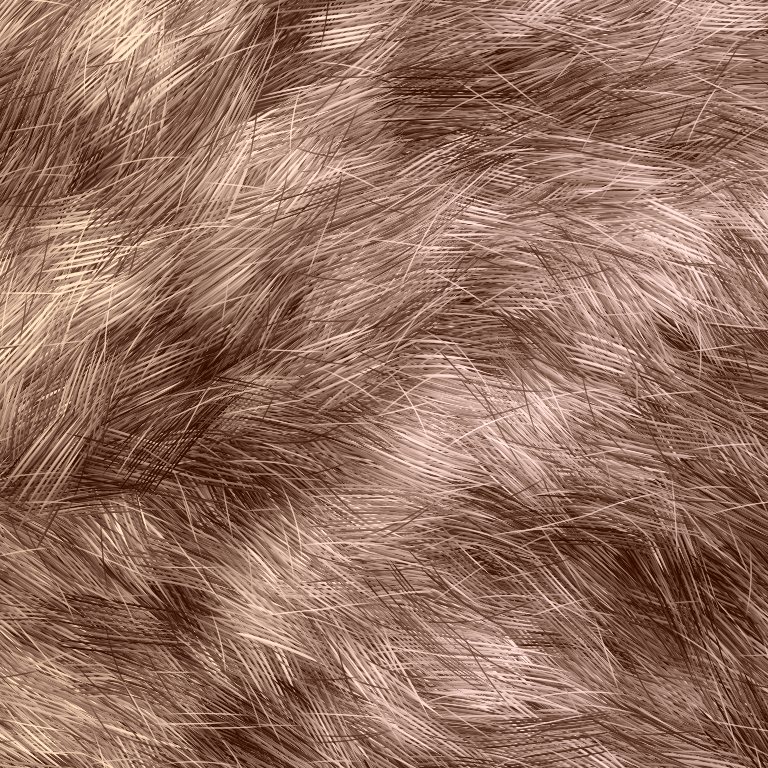
Write a three.js fragment shader that draws this texture.

```glsl
// Draws brown animal fur: overlapping tufts of fine glossy strands around a parting.
varying vec2 vUv;

vec3 hash3(vec2 p) {
  vec3 q = fract(p.xyx * vec3(0.1031, 0.1030, 0.0973));
  q += dot(q, q.yxz + 33.33);
  return fract((q.xxy + q.yzz) * q.zyx);
}

// Angle of the coat: rising in the upper left, falling below a curved parting.
float coatAngle(vec2 p) {
  float upper = mix(0.9, 0.25, smoothstep(0.1, 0.65, p.x));
  float lower = -0.5 - 0.15 * sin(7.0 * p.x + 2.0 * p.y);
  float side = p.y - 0.35 - 0.42 * p.x * p.x;
  float wave = 0.12 * sin(11.0 * p.x + 5.0 * p.y) + 0.1 * sin(17.0 * p.y - 6.0 * p.x);
  return mix(lower, upper, smoothstep(-0.04, 0.05 + 0.15 * p.x, side)) + wave;
}

float spot(vec2 p, vec2 center, vec2 size) {
  vec2 d = (p - center) / size;
  return exp(-dot(d, d));
}

// Broad light and shade over the coat, about -1 to 1.
float coatLight(vec2 p) {
  float patches = 0.35 * sin(9.0 * p.x + 2.5 * sin(6.0 * p.y) + 1.0)
                + 0.4 * sin(21.0 * p.y - 9.0 * p.x + 2.0 * sin(8.0 * p.x));
  float parting = spot(p, vec2(0.05, 0.375), vec2(0.4, 0.03));
  float corner = smoothstep(0.65, 1.0, p.x) * (1.0 - smoothstep(0.15, 0.6, p.y));
  float glow = spot(p, vec2(0.68, 0.68), vec2(0.25, 0.16)) + spot(p, vec2(0.04, 0.56), vec2(0.13, 0.1))
             + spot(p, vec2(0.4, 0.78), vec2(0.1, 0.07)) + spot(p, vec2(0.58, 0.45), vec2(0.2, 0.07));
  float shade = spot(p, vec2(0.24, 0.6), vec2(0.08, 0.15)) + spot(p, vec2(0.3, 0.42), vec2(0.16, 0.06));
  return patches - 1.3 * parting - 0.8 * corner + 0.6 * glow - 0.7 * shade;
}

// Golden highlights at the left, cooler pink ones at the right.
vec3 furColor(float tone, float x) {
  vec3 tint = mix(vec3(0.02, 0.015, -0.035), vec3(0.0, -0.005, 0.025), smoothstep(0.0, 0.7, x));
  vec3 fur = mix(vec3(0.29, 0.14, 0.08), vec3(0.93, 0.80, 0.73), tone);
  return fur + tint * tone * tone;
}

vec2 turn(vec2 p, float angle) {
  float c = cos(angle), s = sin(angle);
  return vec2(c * p.x + s * p.y, c * p.y - s * p.x);
}

// One layer of tufts, each a fan of tapered strands; depth runs from 0 to 1.
void addTufts(inout vec3 color, vec2 p, float layer, float depth) {
  float cells = 7.0 + 4.0 * fract(layer * 0.618);
  vec2 shift = vec2(17.37, 9.71) * (layer + 1.0);
  vec2 home = floor(p * cells + shift);
  for (int j = -1; j <= 1; j++) {
    for (int i = -1; i <= 1; i++) {
      vec2 id = home + vec2(float(i), float(j));
      vec3 rnd = hash3(id + layer * 31.0);
      vec2 center = (id + 0.1 + 0.8 * rnd.xy - shift) / cells;
      vec2 q = turn((p - center) * cells, coatAngle(center) + (rnd.z - 0.5) * 0.95);
      q.y += (rnd.x - 0.5) * 0.25 * q.x * q.x;

      // Split the tuft into strands across its width.
      float across = q.y / (1.0 - 0.22 * q.x);
      float pitch = cells * mix(0.0036, 0.0064, rnd.y);
      float strand = floor(across / pitch);
      float f = fract(across / pitch) - 0.5;
      vec3 s = hash3(vec2(strand + 50.0, floor(rnd.x * 900.0) + layer));
      float tip = 0.95 - 0.65 * s.y - 0.6 * abs(across);
      float root = -0.9 + 0.5 * s.z;
      float along = smoothstep(root, root + 0.2, q.x) * (1.0 - smoothstep(tip - 0.4, tip, q.x));
      float radius = mix(0.18, 0.36, s.z) * along;
      float cover = 1.0 - smoothstep(radius - 0.15, radius + 0.14, abs(f));
      cover *= smoothstep(0.0, 0.15, along) * step(abs(strand * pitch), 0.25);

      // Shade strands by place, depth, rounding and gloss.
      float gloss = exp(-pow((q.x - 0.5 * rnd.z + 0.1) / 0.3, 2.0)) * s.y * s.y;
      float tone = 0.58 + 0.3 * coatLight(mix(center, p, 0.5)) + 0.62 * (s.x - 0.5);
      tone += 0.42 * (rnd.y - 0.5) + 0.5 * gloss - 0.35 * (1.0 - depth);
      tone -= 0.22 * (1.0 - smoothstep(-0.35, 0.1, f));
      tone -= 0.2 * (1.0 - smoothstep(-0.8, -0.1, q.x));
      color = mix(color, furColor(clamp(tone, -0.15, 1.15), p.x), cover);
    }
  }
}

// Sparse single hairs that cross the coat, some pale and some dark.
void addStrayHairs(inout vec3 color, vec2 p, float layer) {
  float cells = 10.0 + 1.5 * layer;
  vec2 shift = vec2(5.3, 8.9) * (layer + 1.0);
  vec2 home = floor(p * cells + shift);
  for (int j = -1; j <= 1; j++) {
    for (int i = -1; i <= 1; i++) {
      vec2 id = home + vec2(float(i), float(j));
      vec3 rnd = hash3(id + layer * 47.0 + 200.0);
      vec2 center = (id + 0.1 + 0.8 * rnd.xy - shift) / cells;
      vec2 q = turn((p - center) * cells, coatAngle(center) + (rnd.z - 0.5) * 1.7);
      q.y += (rnd.y - 0.5) * 0.35 * (q.x * q.x - 0.2);
      float reach = 0.4 + 0.5 * rnd.x;
      float fade = 1.0 - smoothstep(0.3 * reach, reach, abs(q.x));
      float line = 1.0 - smoothstep(0.0002, 0.0016, abs(q.y) / cells);
      float tone = mix(0.05, 0.75 + 0.4 * rnd.x, step(0.35, rnd.y));
      tone += 0.15 * coatLight(p);
      color = mix(color, furColor(tone, p.x), 0.8 * line * fade);
    }
  }
}

void main() {
  vec3 color = furColor(0.05 + 0.1 * coatLight(vUv), vUv.x);
  for (int n = 0; n < 14; n++) addTufts(color, vUv, float(n), float(n) / 13.0);
  for (int n = 0; n < 4; n++) addStrayHairs(color, vUv, float(n));
  gl_FragColor = vec4(clamp(color, 0.0, 1.0), 1.0);
}
```
